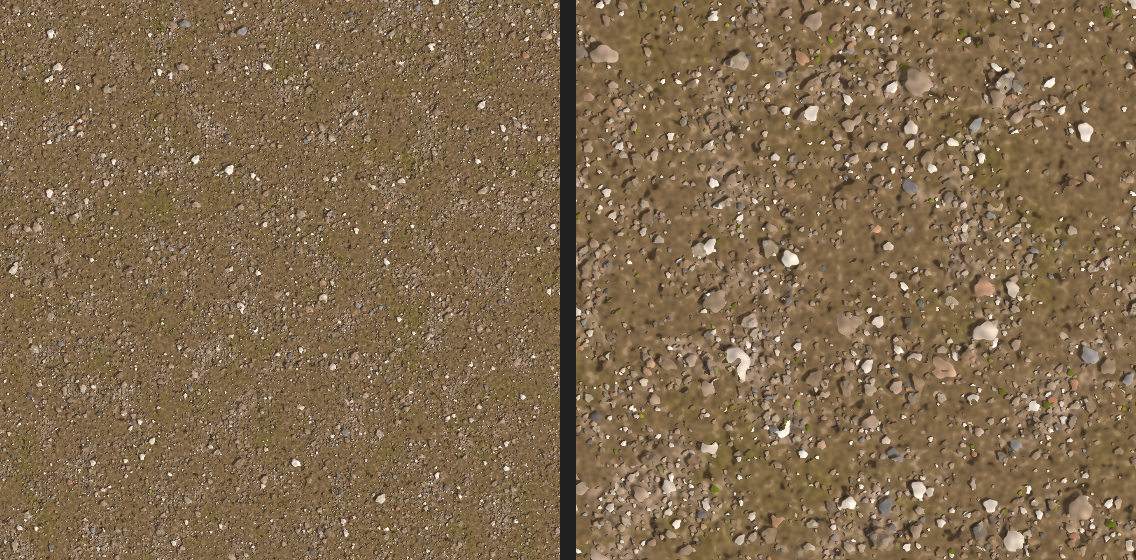
Left: the whole. Right: its middle third, enlarged.
Give the GLSL for this texture, as a Shadertoy shader.

```glsl
#define SOIL vec3(0.490, 0.395, 0.275)
#define CLAY vec3(0.600, 0.500, 0.405)
#define MOSS vec3(0.455, 0.390, 0.205)
#define SHADOW vec3(0.170, 0.130, 0.095)
#define TAN vec3(0.720, 0.620, 0.530)
#define CHALK vec3(0.930, 0.890, 0.840)
#define SLATE vec3(0.520, 0.500, 0.490)
#define RUST vec3(0.690, 0.490, 0.360)
#define LEAF vec3(0.460, 0.500, 0.120)
#define LIGHT_DIR vec2(0.88, -0.47)
#define GRAIN 0.50
#define FINEST_CELLS 240.0

vec4 hash4(vec2 p) {
    vec4 q = fract(p.xyxy * vec4(0.1031, 0.1030, 0.0973, 0.1099));
    q += dot(q, q.wzxy + 33.33);
    return fract((q.xxyz + q.yzzw) * q.zywx);
}

float cornerSlope(vec2 cell, vec2 offset) {
    float a = 6.2832 * hash4(cell).x;
    return dot(vec2(cos(a), sin(a)), offset);
}

float gradientNoise(vec2 p) {
    vec2 i = floor(p), f = p - i;
    vec2 u = f * f * f * (f * (f * 6.0 - 15.0) + 10.0);
    vec2 e = vec2(1.0, 0.0);
    return mix(mix(cornerSlope(i, f), cornerSlope(i + e, f - e), u.x),
               mix(cornerSlope(i + e.yx, f - e.yx), cornerSlope(i + 1.0, f - 1.0), u.x), u.y);
}

// Sum of octaves, each rotated to hide the lattice
float fbm(vec2 p, int octaves) {
    float sum = 0.0, amp = 1.0;
    for (int i = 0; i < octaves; i++) {
        sum += amp * gradientNoise(p);
        p = mat2(1.6, 1.2, -1.2, 1.6) * p + 17.3;
        amp *= 0.75;
    }
    return sum;
}

// Soil with mossy and gritty patches, lit crumbs and dark pits
vec3 ground(vec2 p, float grit) {
    float moss = smoothstep(-0.1, 0.9, fbm(p * 9.0 + 40.0, 4));
    float gritty = smoothstep(0.0, 0.75, grit);
    vec3 col = mix(SOIL, MOSS, 0.7 * moss);
    col = mix(col, CLAY, 0.85 * gritty);

    float bumps = fbm(p * 62.0, 3);
    float slope = bumps - fbm((p + LIGHT_DIR * 0.0025) * 62.0, 3);
    float grain = fbm(p * 150.0 + 9.0, 2);
    float rough = GRAIN * (0.7 + 0.5 * gritty);
    col *= 1.02 + rough * (0.65 * grain + 0.15 * bumps + 0.40 * slope);

    float crumbs = smoothstep(0.28, 0.55, grain + 0.25 * grit);
    float pits = smoothstep(0.45, 0.85, -bumps - 0.5 * grain);
    col = mix(col, TAN, 0.38 * crumbs);
    return mix(col, SHADOW, 0.6 * pits);
}

vec3 stoneColour(float pick, float tone, float fine) {
    vec3 col = mix(CLAY, TAN, tone);
    if (pick > 0.42) col = mix(TAN, CHALK, sqrt(tone));
    if (pick > 0.78) col = SLATE * (0.75 + 0.45 * tone);
    if (pick > 0.89) col = mix(RUST, TAN, tone);
    if (pick > 0.965) col = mix(col, LEAF * (0.8 + 0.5 * tone), fine);
    return col;
}

// Distance to an angular, stretched pebble, in units of its radius
float pebble(vec2 d, float turn, float stretch) {
    float c = cos(turn), s = sin(turn);
    d = mat2(c, -s, s, c) * d * vec2(stretch, 1.0 / stretch);
    float a = atan(d.y, d.x + 1e-5);
    return length(d) / (1.0 + 0.12 * sin(3.0 * a + turn * 5.0) + 0.08 * sin(5.0 * a + turn * 9.0));
}

// One size of pebbles scattered over a jittered grid
vec3 addStones(vec3 col, vec2 p, float cells, float chance, float seed) {
    vec2 q = p * cells, home = floor(q);
    float pixel = cells / iResolution.y;
    float mottle = gradientNoise(p * 190.0);
    float shade = 0.0, cover = 0.0;
    vec3 stone = col;
    for (int y = -1; y <= 1; y++)
    for (int x = -1; x <= 1; x++) {
        vec2 id = home + vec2(x, y);
        vec4 place = hash4(id + seed * 57.0);
        vec4 kind = hash4(id + seed * 91.0 + 300.0);
        if (place.x > chance) continue;

        float radius = mix(0.20, 0.42, place.w * place.w);
        vec2 d = (q - id - 0.2 - 0.6 * place.yz) / radius;
        float turn = 6.2832 * kind.x, stretch = mix(1.0, 1.32, kind.y);
        float edge = 0.5 * pixel / radius + 0.05;

        float shadowDist = pebble(d + LIGHT_DIR * 0.65, turn, stretch);
        shade = max(shade, 1.0 - smoothstep(0.8, 1.05 + edge, shadowDist));

        float body = 1.0 - smoothstep(1.0 - edge, 1.0 + edge, pebble(d, turn, stretch));
        float lit = 1.0 + 0.17 * dot(d, LIGHT_DIR) + 0.28 * mottle;
        vec3 tint = stoneColour(kind.z, kind.w, step(seed, 1.5)) * lit;
        // Some pebbles lie half buried under soil
        tint = mix(tint, col, 0.55 * step(0.6, fract(kind.y * 7.0)));
        stone = mix(stone, tint, body);
        cover = max(cover, body);
    }
    col = mix(col, SHADOW, 0.68 * shade);
    return mix(col, stone, cover);
}

void mainImage(out vec4 fragColor, in vec2 fragCoord) {
    vec2 p = fragCoord / iResolution.y;
    float grit = fbm(p * 15.0, 4);
    vec3 col = ground(p, grit);

    // Pebbles from the finest to the largest, crowding in gritty patches
    float cells = FINEST_CELLS;
    for (int i = 0; i < 4; i++) {
        float size = float(i);
        float chance = (0.38 - 0.09 * size) * clamp(0.85 + 1.5 * grit, 0.2, 2.0);
        col = addStones(col, p + 0.137 * size, cells, chance, size);
        cells *= 0.59;
    }
    fragColor = vec4(clamp(col, 0.0, 1.0), 1.0);
}
```
